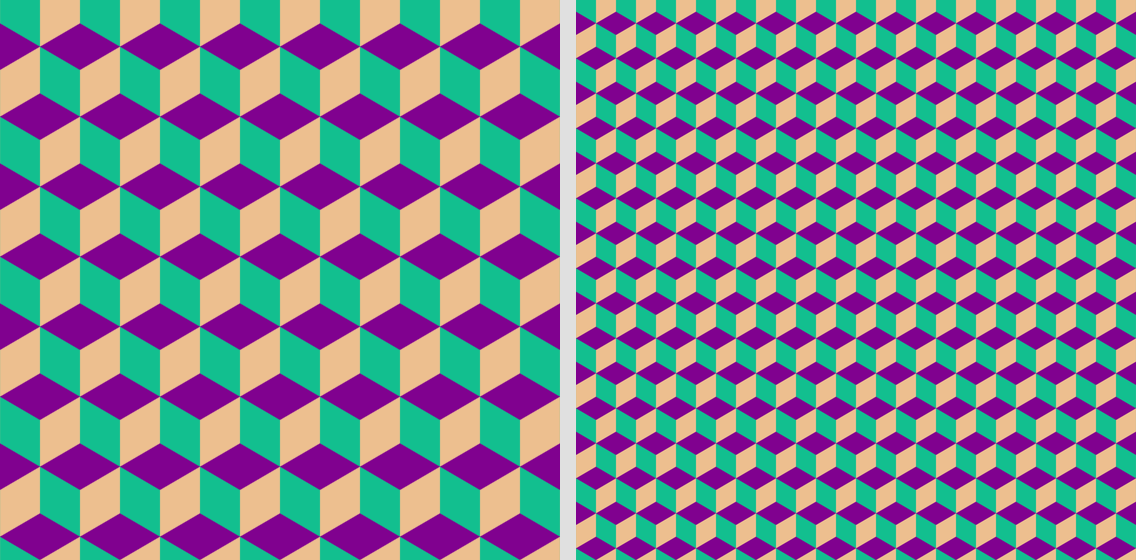
Left, the tile; right, the same tile 2 across and 2 down.
Give the GLSL for this pattern, as a Shadertoy shader.

```glsl
const vec2 REPEATS = vec2(7.0, 4.0);           // cells across and down
const vec2 ORIGIN = vec2(0.0, 2.0 / 3.0);      // centre of a top face, in cells
const vec2 TOP_HALF_SIZE = vec2(0.5, 1.0 / 6.0);
const vec3 TOP_COLOR = vec3(0.50, 0.005, 0.56);
const vec3 LEFT_COLOR = vec3(0.07, 0.75, 0.56);
const vec3 RIGHT_COLOR = vec3(0.93, 0.75, 0.56);
const float EDGE_PIXELS = 1.2;                 // width of the smoothed edge

// Turns a signed distance in pixels into coverage
float coverage(float distancePx) {
    return clamp(distancePx / EDGE_PIXELS + 0.5, 0.0, 1.0);
}

// Smoothed square wave of period 1: +1 on the first half, -1 on the second
float squareWave(float x, float pixelsPerCell) {
    float edgeDistance = 0.25 - abs(fract(x + 0.25) - 0.5);
    return 2.0 * coverage(edgeDistance * pixelsPerCell) - 1.0;
}

// Rhombus centred on each whole cell coordinate, positive inside
float rhombus(vec2 cell) {
    vec2 q = abs(fract(cell + 0.5) - 0.5) / TOP_HALF_SIZE;
    return 1.0 - q.x - q.y;
}

void mainImage(out vec4 fragColor, in vec2 fragCoord) {
    vec2 cell = fragCoord / iResolution.xy * REPEATS - ORIGIN;
    vec2 cellPixels = iResolution.xy / REPEATS;

    // Side faces: a half-cell checkerboard whose row joints lie under the tops
    float checker = squareWave(cell.x, cellPixels.x) * squareWave(cell.y, cellPixels.y);
    vec3 color = mix(LEFT_COLOR, RIGHT_COLOR, 0.5 - 0.5 * checker);

    // Top faces: two rhombus lattices, staggered by half a cell
    float top = max(rhombus(cell), rhombus(cell + 0.5));
    float slope = length(1.0 / (TOP_HALF_SIZE * cellPixels));
    color = mix(color, TOP_COLOR, coverage(top / slope));

    fragColor = vec4(color, 1.0);
}
```
